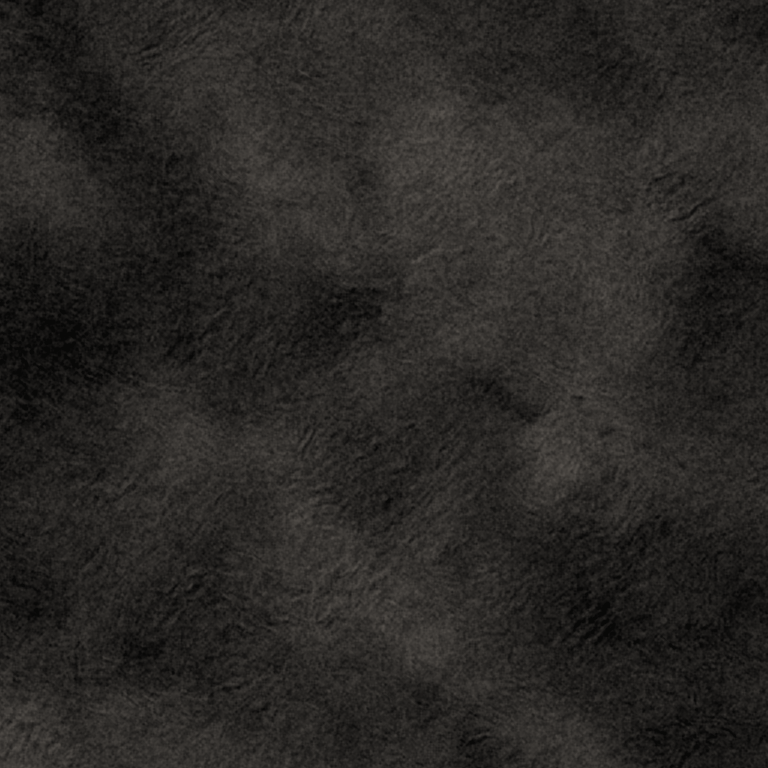
Reproduce this texture procedurally as a WebGL 1 fragment shader.

```glsl
precision highp float;

uniform vec2 u_resolution;

const vec3 STONE_TINT = vec3(1.04, 0.985, 0.925);
const float BASE_TONE = 0.158;

float hash(vec2 cell) {
  vec3 q = fract(vec3(cell.xyx) * 0.1031);
  q += dot(q, q.yzx + 33.33);
  return fract((q.x + q.y) * q.z);
}

float noise(vec2 p) {
  vec2 cell = floor(p);
  vec2 f = fract(p);
  f = f * f * f * (f * (f * 6.0 - 15.0) + 10.0);
  float low = mix(hash(cell), hash(cell + vec2(1.0, 0.0)), f.x);
  float high = mix(hash(cell + vec2(0.0, 1.0)), hash(cell + vec2(1.0)), f.x);
  return mix(low, high, f.y);
}

vec2 rotate(vec2 p, float angle) {
  float c = cos(angle);
  float s = sin(angle);
  return vec2(c * p.x - s * p.y, s * p.x + c * p.y);
}

float fbm(vec2 p) {
  float sum = 0.0;
  float weight = 0.5;
  for (int i = 0; i < 5; i++) {
    sum += weight * noise(p);
    p = rotate(p, 0.65) * 2.03 + 17.3;
    weight *= 0.5;
  }
  return sum / 0.97;
}

vec2 warp(vec2 p, float scale, float amount) {
  vec2 offset = vec2(fbm(p * scale + 31.0), fbm(p * scale + 73.0));
  return p + amount * (offset - 0.5);
}

// Short ripples stretched along one direction
float ripples(vec2 p, float angle) {
  vec2 q = rotate(p, angle);
  return 0.6 * noise(q * vec2(42.0, 110.0) + 50.0)
       + 0.4 * noise(q * vec2(95.0, 190.0) + 90.0);
}

// Leathery height: broad folds with two families of ripples
float height(vec2 p) {
  vec2 w = warp(p, 9.0, 0.085);
  float folds = 1.0 - abs(2.0 * fbm(w * 11.0 + 40.0) - 1.0);
  float family = smoothstep(0.4, 0.6, noise(p * 9.0 + 12.0));
  float fine = mix(ripples(w, 0.65), ripples(w, -0.8), family);
  return 0.7 * folds + fine;
}

// Dark frayed hollows along the middle level of a warped field
float hollows(vec2 p) {
  vec2 w = rotate(warp(p, 10.0, 0.12), 0.6);
  float level = abs(fbm(w * vec2(5.0, 9.0) + 64.0) - 0.5);
  float patches = smoothstep(0.45, 0.68, fbm(p * 6.0 + 140.0));
  return (1.0 - smoothstep(0.0, 0.08, level)) * patches;
}

void main() {
  vec2 p = gl_FragCoord.xy / min(u_resolution.x, u_resolution.y);

  // Smoky light and dark areas
  float clouds = fbm(warp(p, 6.0, 0.17) * 5.2 + 8.0) - 0.5;
  float hollow = hollows(p);
  float tone = BASE_TONE + 0.26 * clouds - 0.035 * hollow;

  // Relief lit from the upper left, rougher in the hollows
  vec2 lightStep = vec2(-0.0011, 0.0018);
  float slope = height(p - lightStep) - height(p + lightStep);
  float roughness = mix(0.07, 0.13, smoothstep(0.35, 0.65, fbm(p * 8.0 + 200.0)));
  roughness += 0.06 * hollow;
  tone += roughness * clamp(slope, -0.7, 0.45);

  // Fine grain
  float grain = noise(p * 256.0 + 5.3) + 0.7 * noise(rotate(p, 0.8) * 390.0 + 300.0);
  tone += 0.08 * (grain - 0.85);

  gl_FragColor = vec4(STONE_TINT * clamp(tone, 0.03, 0.32), 1.0);
}
```
